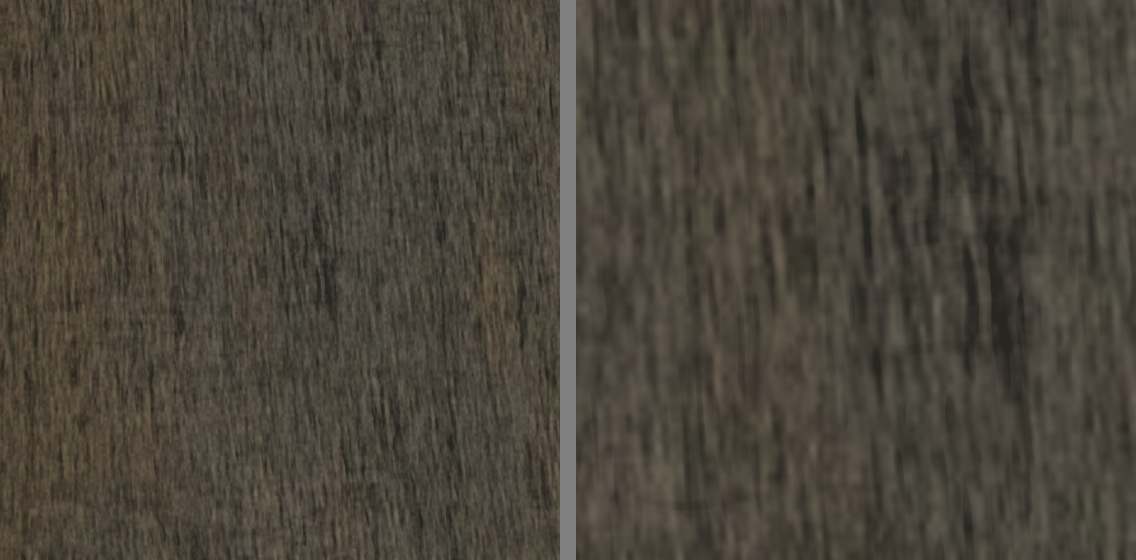
Left, the full canvas; right, a detail of the centre.
Give the GLSL for this texture, as a WebGL 2 fragment shader.

```glsl
#version 300 es
precision highp float;
// Dark weathered wood with fine leaning fibres, aligned pores and faint cross marks.

uniform vec2 u_resolution;
out vec4 fragColor;

const vec3 BROWN = vec3(0.306, 0.269, 0.210);
const vec3 GREY = vec3(0.288, 0.270, 0.238);

// Integer hash of a lattice cell, from 0 to 1.
float hash(ivec2 cell, uint seed) {
    uint h = uint(cell.x) * 1597334677u ^ uint(cell.y) * 3812015801u ^ seed * 668265263u;
    h = (h ^ (h >> 16)) * 2246822519u;
    h = (h ^ (h >> 13)) * 3266489917u;
    return float((h ^ (h >> 16)) >> 8) / 16777216.0;
}

// Smooth value noise.
float noise(vec2 p, uint seed) {
    ivec2 cell = ivec2(floor(p));
    vec2 f = fract(p);
    f = f * f * (3.0 - 2.0 * f);
    float low = mix(hash(cell, seed), hash(cell + ivec2(1, 0), seed), f.x);
    float high = mix(hash(cell + ivec2(0, 1), seed), hash(cell + ivec2(1, 1), seed), f.x);
    return mix(low, high, f.y);
}

// Layered noise, centred on zero.
float layers(vec2 p, uint seed) {
    float sum = 0.0;
    float weight = 0.6;
    for (uint i = 0u; i < 3u; i++) {
        sum += weight * (noise(p, seed + i) - 0.5);
        p = p * 2.03 + 7.3;
        weight *= 0.55;
    }
    return sum;
}

// Grain space: x runs across the fibres, which lean more to the right.
vec2 grainSpace(vec2 uv, float lean) {
    float tilt = lean * smoothstep(-0.1, 0.6, uv.x);
    float wander = 0.008 * (noise(uv * vec2(4.0, 3.0), 3u) - 0.5)
                 + 0.003 * (noise(uv * vec2(24.0, 32.0), 4u) - 0.5);
    return vec2(uv.x + tilt * (uv.y - 0.5) + wander, uv.y);
}

// Fine fibres lit from one side, so dark lines gain a pale edge.
float fibres(vec2 g) {
    vec2 scale = vec2(150.0, 25.0);
    float body = noise(g * scale, 11u);
    float lit = body - noise((g + vec2(0.004, 0.001)) * scale, 11u);
    float hair = noise(g * vec2(240.0, 60.0), 12u) - 0.5;
    return 0.040 * (body - 0.5) + 0.058 * lit + 0.085 * hair;
}

// Thin dark pores that line up end to end along long fibre columns.
float pores(vec2 g, float density) {
    float column = noise(g * vec2(120.0, 4.5), 20u);
    float wide = noise(g * vec2(120.0, 24.0), 21u);
    float thin = noise(g * vec2(190.0, 34.0) + 5.7, 22u);
    float aligned = smoothstep(0.60, 0.78, 0.5 * (column + wide));
    float loose = smoothstep(0.64, 0.84, thin);
    return (1.35 * aligned + 0.9 * loose) * density;
}

// Faint bands across the grain, with a few short soft scratches.
float crossMarks(vec2 uv) {
    float band = layers(uv * vec2(6.0, 27.0), 31u);
    float wave = 0.010 * noise(uv * vec2(25.0, 8.0), 34u);
    float scratch = noise(vec2(uv.x * 28.0, (uv.y + wave) * 110.0), 35u);
    float patchMask = smoothstep(0.5, 0.85, noise(uv * vec2(7.0, 12.0), 36u));
    float mark = smoothstep(0.6, 0.85, scratch) - 0.6 * smoothstep(0.4, 0.15, scratch);
    return 0.032 * band - 0.028 * mark * patchMask;
}

void main() {
    vec2 uv = gl_FragCoord.xy / u_resolution;
    vec2 fine = grainSpace(uv, 0.08);
    vec2 broad = grainSpace(uv, 0.17);

    // Long leaning streaks, stronger towards the right
    float streak = layers(broad * vec2(22.0, 1.8), 41u);
    float line = smoothstep(0.64, 0.86, noise(broad * vec2(85.0, 6.0), 45u));
    float strength = mix(0.5, 1.0, smoothstep(0.1, 0.6, uv.x));
    float blotch = layers(uv * vec2(6.0, 5.0), 47u);

    float density = smoothstep(0.25, 0.75, noise(broad * vec2(19.0, 8.0), 51u));
    density = mix(0.5, 1.0, density) * mix(0.75, 1.0, strength);

    // Sum of all light and dark
    float tone = 0.015 + fibres(fine) + crossMarks(uv);
    tone += strength * (0.052 * streak - 0.036 * line);
    tone += 0.016 * blotch - 0.058 * pores(fine, density);
    tone += 0.058 * (noise(uv * vec2(230.0, 170.0), 61u) - 0.5);
    tone -= 0.008 * (1.0 - smoothstep(0.0, 0.18, uv.x));
    tone = max(tone, -0.12);

    // Warm left edge, cooler middle, soft drifts of hue
    float cool = smoothstep(-0.1, 0.6, uv.x) - 0.35 * smoothstep(0.7, 1.0, uv.x);
    cool += 1.1 * layers(broad * vec2(9.0, 4.0), 71u) - 0.5 * streak - 0.04;
    vec3 wood = mix(BROWN, GREY, clamp(cool, 0.0, 1.0));
    vec3 speck = vec3(0.014, -0.005, 0.010) * (noise(uv * vec2(45.0, 30.0), 81u) - 0.5);

    fragColor = vec4(clamp(wood * (1.0 + tone / 0.268) + speck, 0.0, 1.0), 1.0);
}
```
